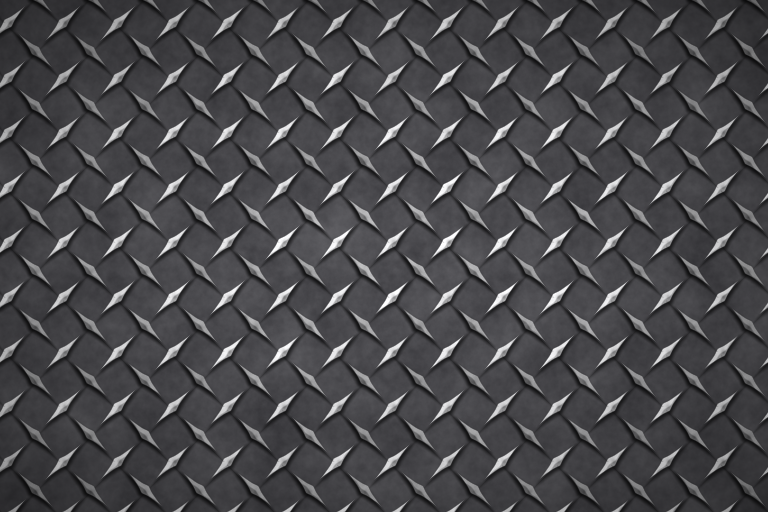
Write a Shadertoy shader that draws this texture.

```glsl
// Worn steel tread plate: alternating bright and shaded diagonal lugs on dark mottled metal.

vec2 hash2(vec2 p) {
    vec3 h = fract(p.xyx * vec3(0.1031, 0.1030, 0.0973));
    h += dot(h, h.yzx + 33.33);
    return fract((h.xx + h.yz) * h.zy);
}

float gradDot(vec2 cell, vec2 offset, vec2 f) {
    return dot(hash2(cell + offset) * 2.0 - 1.0, f - offset);
}

float gradientNoise(vec2 p) {
    vec2 i = floor(p), f = fract(p);
    vec2 u = f * f * f * (f * (f * 6.0 - 15.0) + 10.0);
    return mix(mix(gradDot(i, vec2(0, 0), f), gradDot(i, vec2(1, 0), f), u.x),
               mix(gradDot(i, vec2(0, 1), f), gradDot(i, vec2(1, 1), f), u.x), u.y);
}

float fbm(vec2 p) {
    float sum = 0.0, amp = 1.0;
    for (int i = 0; i < 5; i++) {
        sum += amp * gradientNoise(p);
        p = mat2(1.6, 1.2, -1.2, 1.6) * p + 7.3;
        amp *= 0.55;
    }
    return sum;
}

// Signed distance-like field of a pointed lug with a knob at its middle.
// q.x runs along the lug, q.y across it.
float lugField(vec2 q) {
    float along = abs(q.x) / 0.43;
    float halfWidth = 0.072 * (1.0 - along) + 0.022 * exp(-pow(along / 0.2, 2.0));
    return abs(q.y) - halfWidth;
}

void mainImage(out vec4 fragColor, in vec2 fragCoord) {
    vec2 uv = fragCoord / iResolution.xy;
    vec2 p = fragCoord / iResolution.x * 14.0;   // fourteen repeats across
    float px = 14.0 / iResolution.x;

    // Mottled base metal with fine grain
    float mottle = fbm(p * 0.9);
    float grain = fbm(p * 6.0 + 31.0);
    vec3 color = vec3(0.285, 0.283, 0.298) + 0.07 * mottle + 0.035 * grain;

    // Two interleaved lattices: rising bright lugs, then falling shaded ones
    for (int k = 0; k < 2; k++) {
        bool bright = k == 0;
        float slope = bright ? 1.0 : -1.0;
        vec2 g = p - vec2(0.146, 0.91) + (bright ? 0.5 : 0.0);
        vec2 id = floor(g);
        vec2 local = fract(g) - 0.5;
        vec2 axis = vec2(1.0, slope) * 0.7071;
        vec2 side = vec2(-axis.y, axis.x);
        mat2 frame = mat2(axis.x, side.x, axis.y, side.y);
        vec2 q = frame * local;
        vec2 wear = hash2(id + float(k) * 53.0);

        // Soft contact shadow below the lug
        vec2 drop = bright ? vec2(0.025, -0.035) : vec2(-0.035, -0.025);
        float shade = 1.0 - smoothstep(-0.04, 0.07, lugField(frame * (local - drop)));
        color *= 1.0 - (bright ? 0.6 : 0.75) * shade;

        // Facets meet along an uneven ridge; the upper one catches the light
        float ridge = -0.018 + 0.012 * sin(q.x * 22.0 + wear.x * 3.0);
        float upper = smoothstep(-0.018, 0.018, q.y - ridge);
        float tone = bright ? mix(0.64, 0.90, upper) : mix(0.42, 0.64, upper);
        float knob = exp(-pow(length(q - vec2(0.035, -0.02)) / 0.045, 2.0));
        tone -= (bright ? 0.16 : 0.10) * knob;
        tone += 0.08 * (wear.y - 0.5) + 0.07 * grain;

        // Dark rim, then antialiased fill
        float d = lugField(q);
        tone *= mix(1.0, 0.78, smoothstep(-0.022, 0.0, d));
        color = mix(color, vec3(tone, tone, tone + 0.006), 1.0 - smoothstep(-px, px * 0.5, d));
    }

    // Darker toward the corners
    vec2 c = uv - 0.5;
    color *= 1.08 - 0.95 * dot(c, c);
    fragColor = vec4(clamp(color, 0.0, 1.0), 1.0);
}
```
